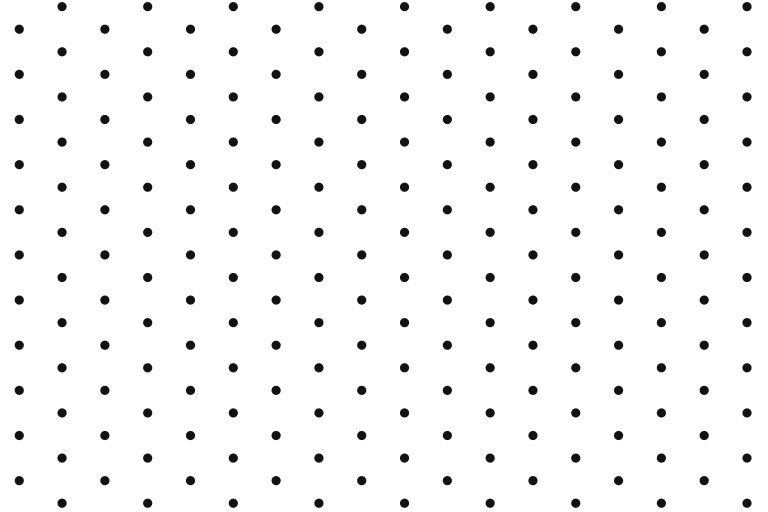
A Shadertoy shader for this pattern:

```glsl
// Small black dots on white in 18 columns, with every other column shifted by half a row.

// Lengths are fractions of the canvas height.
const vec2 PITCH = vec2(0.08361, 0.08817);       // column and row spacing
const vec2 FIRST_DOT = vec2(0.03762, 0.06123);   // lowest dot of the left column
const float DOT_RADIUS = 0.0089;
const vec3 PAPER = vec3(1.0);
const vec3 INK = vec3(0.07);

// Distance to the nearest dot edge, negative inside
float staggeredDots(vec2 p) {
    vec2 cell = (p - FIRST_DOT) / PITCH;
    float column = round(cell.x);
    cell.y += 0.5 * mod(column, 2.0);
    vec2 offset = (cell - vec2(column, round(cell.y))) * PITCH;
    return length(offset) - DOT_RADIUS;
}

void mainImage(out vec4 fragColor, in vec2 fragCoord) {
    vec2 p = fragCoord / iResolution.y;
    float pixel = 1.0 / iResolution.y;

    // One-pixel soft edge
    float coverage = clamp(0.5 - staggeredDots(p) / pixel, 0.0, 1.0);
    fragColor = vec4(mix(PAPER, INK, coverage), 1.0);
}
```
